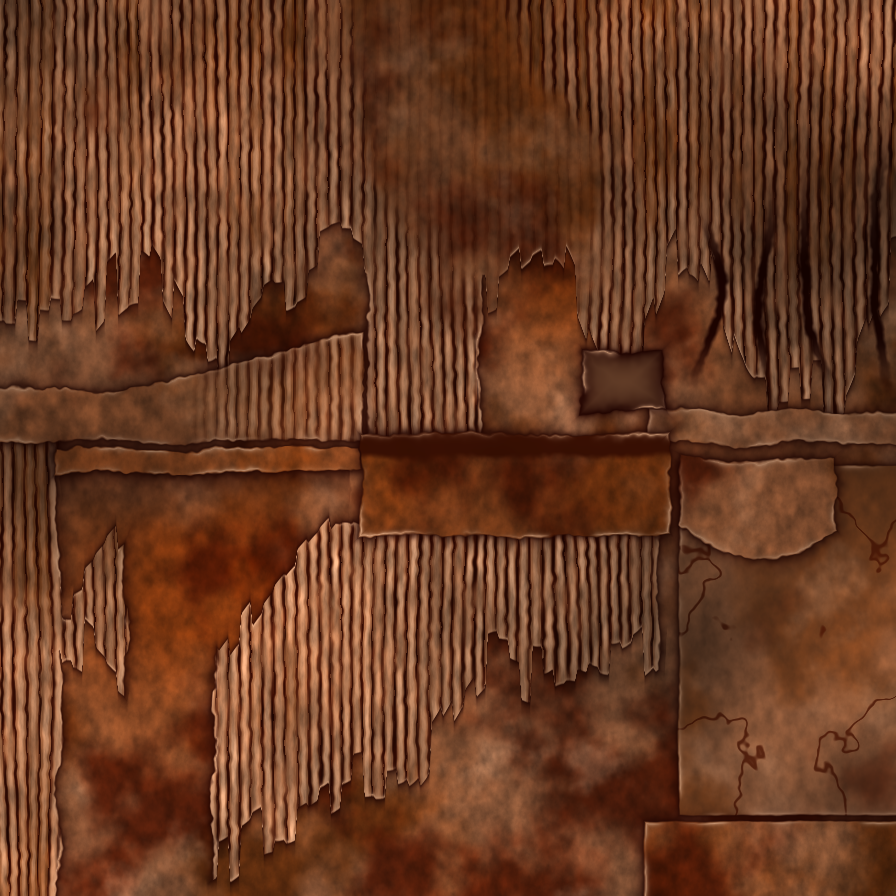
Reproduce this texture procedurally as a Shadertoy shader.

```glsl
// Torn, layered corrugated cardboard with frayed vertical ribs, rusty stains and ragged panels.
#define RIBS 80.0
#define EDGE 0.0012
#define SHADOW 0.85
#define SHADOW_SIZE 0.006
#define DEEP vec3(0.10, 0.01, 0.00)
#define DARK vec3(0.22, 0.06, 0.01)
#define BROWN vec3(0.31, 0.15, 0.05)
#define RUST vec3(0.41, 0.18, 0.05)
#define TAN vec3(0.43, 0.27, 0.175)
#define PALE vec3(0.62, 0.46, 0.35)

float hash(vec2 p) {
    vec3 q = fract(p.xyx * 0.1031);
    q += dot(q, q.yzx + 33.33);
    return fract((q.x + q.y) * q.z);
}

float noise(vec2 p) {
    vec2 i = floor(p), f = fract(p);
    f = f * f * (3.0 - 2.0 * f);
    return mix(mix(hash(i), hash(i + vec2(1, 0)), f.x),
               mix(hash(i + vec2(0, 1)), hash(i + vec2(1, 1)), f.x), f.y);
}

float fbm(vec2 p) {
    float sum = 0.0, amp = 0.516;
    for (int i = 0; i < 5; i++) {
        sum += amp * noise(p);
        p = mat2(1.6, 1.2, -1.2, 1.6) * p + 17.3;
        amp *= 0.5;
    }
    return sum;
}

// Positive inside, negative outside
float box(vec2 p, vec2 low, vec2 high) {
    vec2 q = min(p - low, high - p);
    return min(q.x, q.y);
}

float blob(vec2 p, vec2 centre, vec2 size) {
    vec2 q = (p - centre) / size;
    return exp(-dot(q, q));
}

// Height offset that jumps from rib to rib, for frayed ends
float fray(float x, float seed) {
    float r = x * RIBS, i = floor(r);
    float jump = mix(hash(vec2(i, seed)), hash(vec2(i + 1.0, seed)), smoothstep(0.3, 0.6, fract(r)));
    return 0.07 * (jump - 0.5) + 0.16 * (noise(vec2(x * 13.0, seed)) - 0.5);
}

// Smooth liner paper, stained by rust
vec3 sheet(vec2 p, float warmth) {
    vec3 c = mix(BROWN, TAN, smoothstep(0.35, 0.55, fbm(p * vec2(7.0, 6.0) + 4.0)));
    c = mix(c, RUST, clamp(warmth, 0.0, 1.0));
    c = mix(c, DARK, 0.85 * smoothstep(0.5, 0.72, fbm(p * 8.0 + 31.0)));
    c = mix(c, PALE, 0.4 * smoothstep(0.52, 0.75, fbm(p * 14.0 + 60.0)) * (1.0 - warmth));
    return c * (0.65 + 0.7 * fbm(p * vec2(85.0, 65.0)));
}

// Exposed fluting: worn ribs with broken dark grooves
vec3 ribs(vec2 p, float light) {
    float x = p.x * RIBS + 0.8 * noise(p * vec2(14.0, 4.0)) + 0.2 * noise(p * 110.0);
    float id = floor(x), crest = 0.5 - 0.5 * cos(6.2832 * fract(x));
    float wear = noise(vec2(id * 3.7, p.y * 30.0)), tone = hash(vec2(id, 5.0));
    vec3 c = mix(BROWN, TAN, smoothstep(0.0, 0.6, light + 0.6 * tone - 0.2));
    c = mix(c, PALE, smoothstep(0.4, 0.95, crest) * (0.1 + 0.8 * light) * (0.3 + wear));
    float groove = 1.0 - smoothstep(0.0, 0.2 + 0.4 * tone, crest);
    c = mix(c, mix(DARK, DEEP, wear), groove * smoothstep(-0.3, 0.7, wear));
    return c * (0.65 + 0.7 * fbm(p * vec2(170.0, 45.0)));
}

// Lays torn paper over what is below, with a cast shadow and a pale lip
void lay(inout vec3 col, vec2 p, float d, vec3 paint) {
    col = mix(col, DEEP, SHADOW * exp(min(d, 0.0) / SHADOW_SIZE));
    float lip = exp(-abs(d - 0.002) / 0.002) * smoothstep(0.2, 0.9, noise(p * 40.0));
    col = mix(col, mix(paint, PALE, lip), smoothstep(-EDGE, EDGE, d));
}

void mainImage(out vec4 fragColor, in vec2 fragCoord) {
    vec2 p = fragCoord / iResolution.xy;
    float tear = 0.016 * (fbm(p * 17.0) - 0.5) + 0.003 * (noise(p * 150.0) - 0.5);
    vec2 t = p + tear;
    float light = smoothstep(0.3, 0.65, fbm(p * 5.0 + 9.0));

    // Stained backing
    float warmth = 0.3 * smoothstep(0.45, 0.65, fbm(p * 6.0 + 50.0))
        + 0.9 * blob(p, vec2(0.24, 0.34), vec2(0.16, 0.13)) + blob(p, vec2(0.63, 0.69), vec2(0.09));
    vec3 col = sheet(p, warmth);
    float recess = box(t, vec2(0.07, -0.1), vec2(0.39, 0.482));
    float depth = max(0.482 - t.y, 0.0);
    col = mix(col, DEEP, smoothstep(0.0, 0.002, recess) * (0.85 * exp(-depth / 0.012) + 0.15 * exp(-depth / 0.3)));

    // Frayed lower ribs and left strip
    float hem = mix(0.05, 0.33, smoothstep(0.3, 0.74, p.x)) + fray(p.x, 3.0);
    float top = min(0.415, 0.24 + 1.3 * (p.x - 0.24)) + 0.5 * fray(p.x, 14.0);
    float lower = min(min(p.y - hem, max(top, 0.41 * step(0.37, p.x)) - p.y), t.x - 0.24);
    lay(col, p, min(lower, 0.735 - t.x), ribs(p, 0.4 + 0.5 * light));
    float strip = max(0.066 - t.x, min(0.14 - t.x, box(p, vec2(-1, 0.23 + fray(p.x, 8.0)), vec2(1, 0.35 + fray(p.x, 6.0)))));
    lay(col, p, min(strip, 0.53 - p.y), ribs(p, 0.4 + 0.3 * light));

    // Upper ribs, partly still covered by liner
    float upper = p.y - 0.65 - 1.2 * fray(p.x, 21.0);
    upper = max(upper, box(t, vec2(0.41, 0.50), vec2(0.535, 0.75)));
    float cover = blob(p, vec2(0.49, 0.92), vec2(0.07, 0.14)) + blob(p, vec2(0.60, 0.77), vec2(0.06, 0.10));
    cover = smoothstep(0.45, 0.65, cover + 0.6 * fbm(p * 9.0 + 80.0) + 0.08 * noise(vec2(p.x * RIBS, p.y * 9.0)));
    float fresh = 0.1 + 0.4 * light + 0.45 * exp(-max(upper, 0.0) / 0.08);
    lay(col, p, upper, mix(ribs(p, fresh), sheet(p, 0.25), 0.85 * cover));

    // Long crevices in the upper right
    for (float i = 0.0; i < 4.0; i++) {
        float path = 0.79 + 0.062 * i + 0.05 * (noise(vec2(p.y * 9.0, i * 7.0)) - 0.5) + tear;
        float span = smoothstep(0.55, 0.63, p.y) * (1.0 - smoothstep(0.70, 0.78 + 0.04 * i, p.y));
        col = mix(col, DEEP, span * (1.0 - smoothstep(0.002, 0.008, abs(p.x - path))));
    }

    // Horizontal torn bands
    float crest = 0.565 + 0.065 * smoothstep(0.12, 0.43, p.x);
    float band = min(min(t.y - 0.508, crest - t.y), 0.405 - t.x);
    lay(col, p, band, mix(sheet(p, 0.25), ribs(p, light), 0.65 * smoothstep(0.2, 0.27, p.x)));
    lay(col, p, box(t, vec2(0.065, 0.474), vec2(0.40, 0.500)), sheet(p, 0.6));
    lay(col, p, box(t, vec2(0.72, 0.505), vec2(1.1, 0.54)), sheet(p + 2.0, 0.1));
    float notch = box(t, vec2(0.65, 0.54), vec2(0.74, 0.61));
    lay(col, p, notch, mix(TAN * 0.75, DEEP, exp(-max(notch, 0.0) / 0.012)));

    // Right panel with cracks, its flap and the bottom board
    vec3 panel = mix(sheet(p + 5.0, 0.0), TAN * 0.85, 0.4);
    float crack = abs(fbm(p * 8.0 + 12.0) - 0.5);
    panel = mix(panel, DARK, 0.8 * (1.0 - smoothstep(0.002, 0.012, crack)));
    lay(col, p, box(p + 0.3 * tear, vec2(0.758, 0.09), vec2(1.1, 0.48)), panel);
    lay(col, p, box(p + 0.3 * tear, vec2(0.72, -0.1), vec2(1.1, 0.083)), sheet(p + 8.0, 0.35));
    float flapHem = 0.41 - 0.035 * sin((p.x - 0.76) * 17.0);
    lay(col, p, box(t, vec2(0.755, flapHem), vec2(0.93, 0.488)), sheet(p + 3.0, 0.15));

    // Rusty centre panel, shaded along its top
    vec3 rusty = mix(sheet(p + 1.0, 0.7) * 0.85, DARK * 0.8, smoothstep(0.485, 0.495, t.y));
    lay(col, p, box(t, vec2(0.402, 0.402), vec2(0.745, 0.515)), rusty);

    // Broad light and dark areas
    col *= 1.1 + 1.3 * (fbm(p * 4.0 + 70.0) - 0.5);
    fragColor = vec4(clamp(col * 1.04, 0.0, 1.0), 1.0);
}
```
